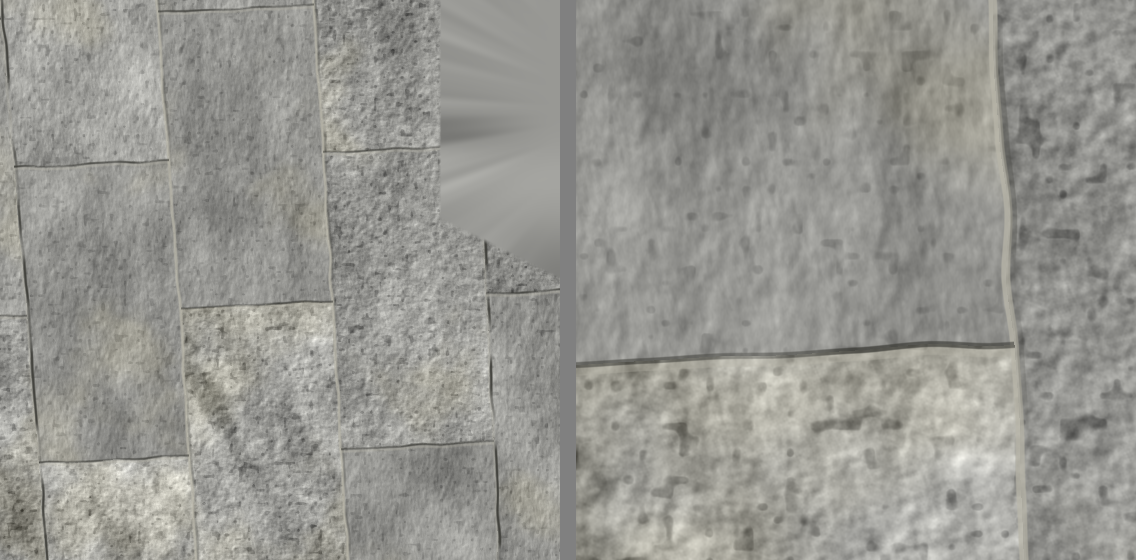
Left, the full canvas; right, a detail of the centre.
This texture is drawn by a Shadertoy shader. Its source:

```glsl
const float COLUMN_WIDTH = 0.28;
const float SLAB_HEIGHT = 0.53;
const vec3 STONE_TINT = vec3(1.0, 1.0, 0.975);
const vec3 PALE_MORTAR = vec3(0.72, 0.71, 0.66);
const vec3 DARK_GAP = vec3(0.23, 0.23, 0.21);

float hash(vec2 p) {
    vec3 q = fract(p.xyx * 0.1031);
    q += dot(q, q.yzx + 33.33);
    return fract((q.x + q.y) * q.z);
}

float noise(vec2 p) {
    vec2 i = floor(p), f = fract(p);
    f = f * f * (3.0 - 2.0 * f);
    return mix(mix(hash(i), hash(i + vec2(1, 0)), f.x),
               mix(hash(i + vec2(0, 1)), hash(i + vec2(1, 1)), f.x), f.y);
}

float fbm(vec2 p) {
    float sum = 0.0, amp = 0.53;
    for (int i = 0; i < 4; i++) {
        sum += amp * noise(p);
        p = mat2(1.6, 1.2, -1.2, 1.6) * p + 7.3;
        amp *= 0.5;
    }
    return sum;
}

float line(float d, float halfWidth, float aa) {
    return 1.0 - smoothstep(halfWidth - aa, halfWidth + aa, abs(d));
}

// Soft slanted blotch with a ragged outline
float stain(vec2 p, vec2 centre, vec2 size) {
    vec2 q = mat2(0.89, 0.45, 0.45, -0.89) * (p - centre) / size;
    return smoothstep(1.2, 0.3, length(q) + 0.9 * (fbm(p * 28.0) - 0.5));
}

// Lit relief: height difference along the light direction
float relief(vec2 p, vec2 scale) {
    vec2 toLight = vec2(-0.0026, 0.0026);
    return fbm(p * scale) - fbm((p + toLight) * scale);
}

vec3 slab(vec2 p, vec2 id) {
    float seed = hash(id + 17.0);
    vec2 q = p + seed * 9.0 + 20.0;
    float veined = step(0.5, id.y) * step(id.x, 1.5);
    float coarse = max(veined, step(1.5, id.x) * step(id.y, 0.5));
    float rough = mix(0.55 + 0.2 * seed, 1.0, coarse);

    // Broad clouding and upright streaks
    float tone = 0.60 + 0.05 * (seed - 0.5) - 0.045 * step(2.5, id.x);
    tone += 0.24 * (fbm(q * 7.0) - 0.5);
    tone += 0.16 * (fbm(q * vec2(28.0, 9.0)) - 0.5);

    // Diagonal veins
    vec2 along = vec2(dot(q, vec2(0.89, 0.45)), dot(q, vec2(0.45, -0.89)));
    float vein = fbm(along * vec2(20.0, 4.0) + 2.0 * fbm(q * 8.0));
    tone += veined * 0.38 * (vein - 0.47);

    // Chiselled grain, mottling and pits
    tone += 0.42 * rough * relief(q, mix(vec2(115.0, 62.0), vec2(88.0), coarse));
    tone += 0.20 * rough * (fbm(q * vec2(115.0, 95.0)) - 0.5);
    tone -= 0.13 * rough * smoothstep(0.74, 0.92, noise(q * 125.0));

    float warmth = smoothstep(0.52, 0.75, fbm(q * 6.0 + 4.0));
    return tone * STONE_TINT + warmth * vec3(0.025, 0.018, -0.008);
}

// Smooth smeared area with rays fanning out to its left edge
vec3 smear(vec2 p) {
    vec2 ray = vec2(1.15, 0.8) - p;
    float angle = atan(ray.y, ray.x);
    float nearEdge = smoothstep(1.0, 0.78, p.x);
    float tone = 0.595 + 0.09 * nearEdge * (noise(vec2(angle * 22.0 + 40.0, 3.0)) - 0.5);
    tone -= 0.12 * nearEdge * exp(-pow((p.y - 0.765) / 0.035, 2.0));
    tone += 0.05 * exp(-pow((p.y - 0.68) / 0.06, 2.0));
    tone -= 0.10 * smoothstep(0.63, 0.5, p.y) * smoothstep(0.85, 1.0, p.x);
    return tone * STONE_TINT;
}

void mainImage(out vec4 fragColor, in vec2 fragCoord) {
    vec2 p = fragCoord / iResolution.xy;
    float aa = 1.0 / min(iResolution.x, iResolution.y);
    float down = 1.0 - p.y;

    // Leaning columns, with every other one shifted by half a slab
    vec2 wobble = 0.005 * (vec2(noise(p * 24.0), noise(p * 24.0 + 50.0)) - 0.5);
    float column = (p.x - down * (0.086 - 0.04 * p.x) + wobble.x) / COLUMN_WIDTH;
    float columnId = floor(column);
    float row = (down + 0.047 * p.x - 0.30 + wobble.y) / SLAB_HEIGHT
              + 0.5 * mod(columnId, 2.0);
    vec2 id = vec2(columnId, floor(row));
    vec3 color = slab(p, id);

    // Large stains, each kept to its slab
    float lowerSecond = float(id == vec2(1, 1));
    float lowerFirst = float(id == vec2(0, 1));
    color -= 0.20 * lowerSecond * stain(p, vec2(0.38, 0.29), vec2(0.032, 0.11));
    color += 0.07 * lowerSecond * stain(p, vec2(0.57, 0.40), vec2(0.025, 0.07));
    color += 0.13 * lowerFirst * stain(p, vec2(0.24, 0.10), vec2(0.06, 0.12));

    // Upright joints: pale mortar inside, open dark gaps on the outer ones
    float joint = round(column);
    float across = (column - joint) * COLUMN_WIDTH;
    float wear = noise(vec2(joint * 9.0 + 30.0, p.y * 18.0));
    float outer = step(1.0, abs(joint - 1.5));
    float gap = mix(0.3, 0.9, outer) * smoothstep(0.15, 0.6, wear);
    color = mix(color, PALE_MORTAR, line(across, 0.0026, aa) * (0.75 - 0.45 * outer));
    color = mix(color, DARK_GAP, line(across - 0.0035, 0.0022, aa) * gap);

    // Level joints: thin shadow under a pale lip
    float level = (row - round(row)) * SLAB_HEIGHT;
    float levelWear = noise(vec2(p.x * 30.0, round(row) * 7.0 + 20.0));
    color = mix(color, PALE_MORTAR, 0.35 * line(level - 0.004, 0.0025, aa));
    color = mix(color, DARK_GAP, line(level, 0.0018, aa) * mix(0.35, 0.8, levelWear));

    // Smeared corner
    float corner = smoothstep(0.783, 0.789, p.x)
                 * smoothstep(0.006, -0.006, down - 0.39 - 0.5 * (p.x - 0.785));
    color = mix(color, smear(p), corner);

    fragColor = vec4(clamp(color, 0.0, 1.0), 1.0);
}
```
